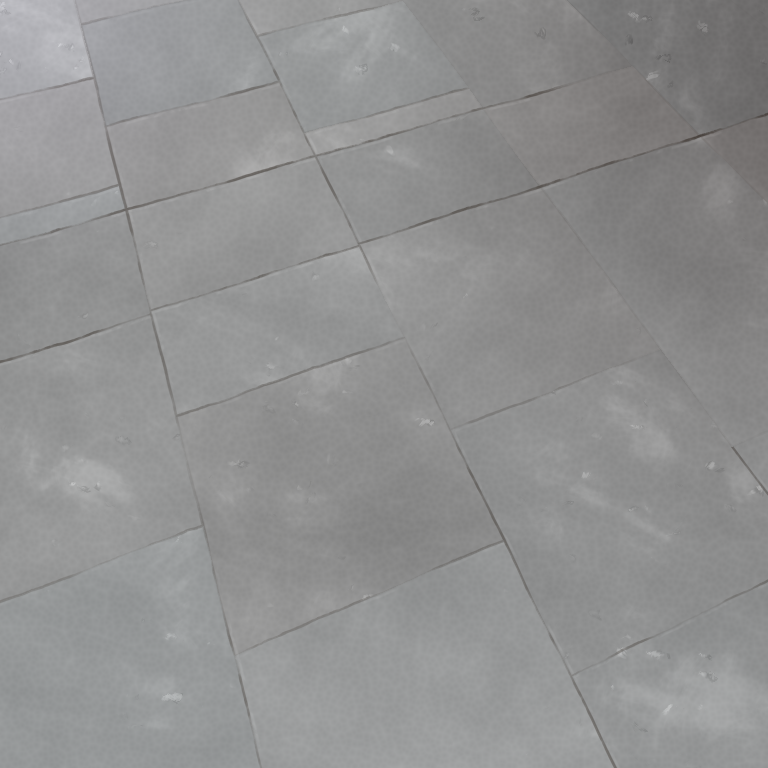
Reproduce this texture procedurally as a WebGL 2 fragment shader.

```glsl
#version 300 es
// Worn grey flagstone floor seen at a slant, with staggered slabs and thin fading joints.
precision highp float;

uniform vec2 u_resolution;
out vec4 fragColor;

#define JOINT_HALF_WIDTH 0.0011
#define JOINT_DEPTH 0.78
#define LIP_GAIN 0.050
#define SLAB_VARIATION 0.020
#define BROAD_GAIN 0.030
#define STAIN_GAIN 0.030
#define GRAIN_GAIN 0.028
#define CHIP_SCALE 38.0
#define CHIP_SHARE 0.22
#define STONE vec3(0.580, 0.583, 0.585)
#define JOINT_COLOR vec3(0.32, 0.30, 0.28)

const int COLUMNS = 5;
const int EDGES = 6;

// Heights of the cross joints, one line for each column of slabs.
const float CROSS_JOINTS[COLUMNS * EDGES] = float[](
  0.130, 0.284, 0.320, 0.472, 0.785, 1.250,
  0.055, 0.200, 0.320, 0.467, 0.622, 0.983,
  0.128, 0.283, 0.320, 0.464, 0.785, 1.238,
  0.020, 0.120, 0.320, 0.464, 0.990, 1.238,
  -0.10, 0.050, 0.180, 0.464, 1.100, 1.400);

float hash(vec2 p) {
  return fract(sin(dot(p, vec2(127.1, 311.7))) * 43758.5);
}

// Warped layers of sines, about -1 to 1.
float clouds(vec2 p) {
  float sum = 0.0, gain = 0.5;
  for (int i = 0; i < 6; i++) {
    p = mat2(0.8, 0.6, -0.6, 0.8) * p * 1.75 + 0.9 * sin(p.yx + float(i));
    sum += gain * sin(p.x) * cos(p.y);
    gain *= 0.68;
  }
  return sum;
}

// Cellular noise: distance to the nearest point, and that cell's random value.
vec2 cells(vec2 p) {
  vec2 base = floor(p), nearest = vec2(9.0, 0.0);
  for (int k = 0; k < 9; k++) {
    vec2 id = base + vec2(k % 3 - 1, k / 3 - 1);
    vec2 point = id + vec2(hash(id), hash(id + 41.0));
    float d = distance(p, point);
    if (d < nearest.x) nearest = vec2(d, hash(id + 83.0));
  }
  return nearest;
}

float band(float d, float halfWidth, float blur) {
  return 1.0 - smoothstep(halfWidth - 0.5 * blur, halfWidth + blur, abs(d));
}

// Slanted floor coordinates: x counts columns, y runs toward the viewer.
vec2 floorPlane(vec2 p) {
  return vec2((p.x - 0.0977 - 0.243 * p.y) / (0.2135 + 0.2475 * p.y),
              (p.y + 0.215 * p.x) / (1.0 - 0.215 * p.x));
}

void main() {
  vec2 p = gl_FragCoord.xy / u_resolution;
  p.y = 1.0 - p.y;
  float blur = max(1.0 / u_resolution.y, 0.001);
  float fine = clouds(p * 38.0 + 3.0);
  vec2 wobbly = p + 0.0007 * sin(p.yx * 31.0 + 2.0) + 0.0008 * fine;
  vec2 q = floorPlane(wobbly);
  int column = clamp(int(floor(q.x)) + 1, 0, COLUMNS - 1);

  // Cross joints: nearest edge, and the slab between edges.
  float crossDist = 9.0, crossStrength = 0.0, slab = 0.0;
  for (int i = 0; i < EDGES; i++) {
    float edge = CROSS_JOINTS[column * EDGES + i];
    float d = (q.y - edge) * (1.0 - 0.215 * p.x) * 0.95;
    slab += step(edge, q.y);
    if (abs(d) < abs(crossDist)) {
      crossDist = d;
      bool through = abs(edge - 0.464) < 0.01 || abs(edge - 0.32) < 0.01;
      crossStrength = through ? 0.9 : mix(0.3, 0.75, hash(vec2(column, i) + 5.0));
    }
  }
  // Joints die away toward the right end of the third column.
  crossStrength *= 1.0 - 0.85 * smoothstep(1.75, 1.9, q.x) * step(0.6, q.y) * step(q.y, 1.1);
  crossStrength *= 1.0 - 0.85 * smoothstep(2.3, 2.6, q.x) * step(q.y, 0.4);

  // Long joints: worn away near the middle, faint on the right.
  float seam = round(q.x);
  float longDist = (q.x - seam) * (0.2135 + 0.2475 * p.y) * 0.91;
  float gap = (q.y - 0.70 + 0.10 * seam) / 0.11;
  float longStrength = 0.75 * (1.0 - 0.8 * exp(-gap * gap)) * smoothstep(-0.05, 0.25, q.y);
  if (seam > 1.5) longStrength = mix(0.12, 0.7, step(0.99, q.y));

  // Stone: slab tone, cool or warm tint, broad patches, stains and grain.
  vec2 slabId = vec2(column, slab);
  float broad = clouds(p * vec2(1.8, 2.2) + 1.7);
  float stain = clouds(p * vec2(5.5, 6.5) + 7.0 * hash(slabId + 19.0));
  float mottle = clouds(p * 13.0 + 8.0);
  float tone = SLAB_VARIATION * (hash(slabId + 2.0) - 0.5) * 2.0;
  tone += BROAD_GAIN * broad + STAIN_GAIN * (stain + 0.4 * mottle + 0.2 * fine);
  tone += 0.045 * smoothstep(0.35, 1.1, stain + 0.4 * mottle + 0.2 * fine);
  tone += GRAIN_GAIN * (cells(p * 130.0).x - 0.5);
  vec3 tint = mix(vec3(-0.005, 0.003, 0.004), vec3(0.005, 0.0, -0.004), hash(slabId + 31.0));
  vec3 color = STONE + tint + tone;

  // Ragged pale flakes with a shaded edge, gathered in stained patches.
  vec2 rough = vec2(fine, clouds(p * 31.0));
  vec2 chip = cells(p * vec2(0.8, 1.3) * CHIP_SCALE + 0.5 * rough);
  float present = step(chip.y, CHIP_SHARE) * smoothstep(0.0, 0.5, stain);
  float size = 0.05 + 0.7 * chip.y;
  float flake = band(chip.x, size, 0.12) * smoothstep(-0.3, 0.4, rough.y);
  float hollow = band(chip.x - size * 1.3, 0.05, 0.10) * smoothstep(0.0, 0.5, -rough.x);
  color += present * (0.10 * flake - 0.07 * hollow);

  // Dark joints of uneven strength with a lit lip on the near side.
  float wear = smoothstep(-0.75, 0.55, mottle + 0.35 * fine);
  float halfWidth = JOINT_HALF_WIDTH * (0.6 + 0.7 * wear);
  float crossLine = band(crossDist, halfWidth, blur) * crossStrength;
  float longLine = band(longDist, halfWidth, blur) * longStrength;
  float lip = max(band(crossDist - 0.0038, 0.0010, 0.0018) * crossStrength,
                  band(longDist - 0.0038, 0.0010, 0.0018) * longStrength);
  color += LIP_GAIN * lip * smoothstep(-0.3, 0.5, rough.y);
  color = mix(color, JOINT_COLOR, JOINT_DEPTH * (0.2 + 0.8 * wear) * max(crossLine, longLine));

  // Light from the upper left, warm shade on the right, dim middle.
  float glow = 1.0 - smoothstep(0.0, 0.42, length(p));
  float shade = 1.0 - smoothstep(0.0, 0.66, length((p - vec2(1.06, 0.06)) * vec2(1.0, 0.75)));
  float dim = 1.0 - smoothstep(0.0, 0.30, length(p - vec2(0.47, 0.64)));
  color += glow * vec3(0.080, 0.073, 0.092);
  color -= shade * vec3(0.138, 0.153, 0.156) + 0.035 * dim;
  color += 0.030 * smoothstep(0.5, 1.0, p.y) * (1.0 - 0.7 * p.x);
  fragColor = vec4(clamp(color, 0.0, 1.0), 1.0);
}
```
